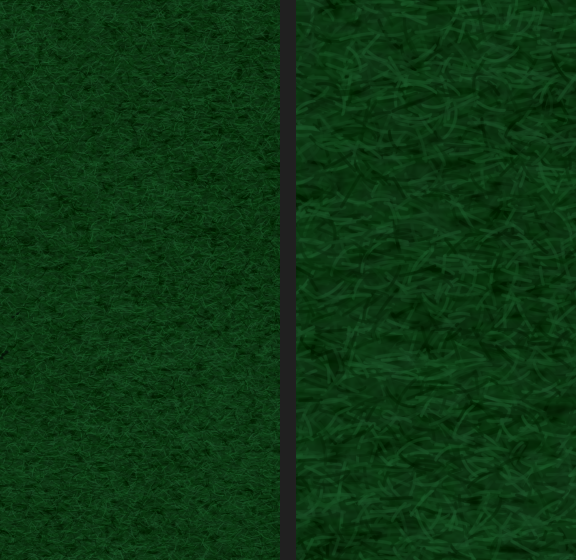
Left, the full canvas; right, a detail of the centre.
Reproduce this texture procedurally as a WebGL 1 fragment shader.

```glsl
precision highp float;
// Dark green wool felt: matted fine fibres, small shadowed pits and two worn nicks.

uniform vec2 u_resolution;

float hash(vec2 p) {
  return fract(sin(dot(p, vec2(127.1, 311.7))) * 43758.5453);
}

float valueNoise(vec2 p) {
  vec2 cell = floor(p);
  vec2 f = fract(p);
  f = f * f * (3.0 - 2.0 * f);
  return mix(mix(hash(cell), hash(cell + vec2(1.0, 0.0)), f.x),
             mix(hash(cell + vec2(0.0, 1.0)), hash(cell + 1.0), f.x), f.y);
}

float segmentDistance(vec2 p, vec2 a, vec2 b) {
  vec2 ab = b - a;
  return length(p - a - ab * clamp(dot(p - a, ab) / dot(ab, ab), 0.0, 1.0));
}

// Lays one curved fibre per grid cell over the given tone.
float layFibres(vec2 p, float tone, float layer, float pixel) {
  float scale = 26.0 + 1.7 * layer;
  vec2 grid = p * scale + 17.3 * layer;
  vec2 home = floor(grid);
  for (int j = -1; j <= 1; j++) {
    for (int i = -1; i <= 1; i++) {
      vec2 cell = home + vec2(float(i), float(j));
      vec2 seed = cell + 7.7 * layer;
      vec2 d = grid - cell - vec2(hash(seed), hash(seed + 31.4));

      // Directions lean towards horizontal but some stand steeply.
      float lean = hash(seed + 52.6) * 2.0 - 1.0;
      float angle = lean * (0.5 + 0.9 * abs(lean));
      float c = cos(angle);
      float s = sin(angle);
      d = vec2(c * d.x + s * d.y, c * d.y - s * d.x);
      d.y += (hash(seed + 73.9) - 0.5) * 0.9 * d.x * d.x;

      float halfLength = mix(0.35, 0.85, hash(seed + 11.2));
      float dist = length(vec2(max(abs(d.x) - halfLength, 0.0), d.y)) / scale;
      float cover = 1.0 - smoothstep(0.0015 - 0.5 * pixel, 0.0023 + 0.5 * pixel, dist);

      float shade = hash(seed + 94.1);
      float stray = step(0.993, hash(seed + 64.8));
      float fibreTone = mix(-0.15, 1.2, shade) + 0.6 * stray;
      tone = mix(tone, fibreTone, 0.62 * cover);
    }
  }
  return tone;
}

void main() {
  vec2 p = gl_FragCoord.xy / u_resolution.x;
  float pixel = 1.0 / u_resolution.x;

  // Matted fibres
  float tone = 0.35;
  for (int i = 0; i < 9; i++) {
    tone = layFibres(p, tone, float(i), pixel);
  }

  // Fine fuzz, shadowed pits and broad unevenness
  tone += 0.26 * (valueNoise(p * vec2(150.0, 210.0)) - 0.5);
  float pits = valueNoise(p * vec2(42.0, 72.0) + 9.0);
  tone -= 0.38 * smoothstep(0.62, 0.95, pits);
  tone += 0.16 * (valueNoise(p * vec2(9.0, 17.0) + 40.0) - 0.5);
  tone += 0.10 * (valueNoise(p * 3.0 + 80.0) - 0.5);

  vec3 shadowGreen = vec3(0.016, 0.147, 0.022);
  vec3 litGreen = vec3(0.093, 0.312, 0.142);
  vec3 color = mix(shadowGreen, litGreen, clamp(tone, -0.25, 1.6));

  // Slight shifts between bluish and pure green wool
  float hue = valueNoise(p * vec2(60.0, 90.0) + 120.0) - 0.5;
  color += hue * vec3(-0.016, 0.018, -0.016);

  // Worn nicks near the left edge
  float fray = 0.008 * (valueNoise(p * 110.0) - 0.5);
  float nick = segmentDistance(p, vec2(-0.01, 0.712), vec2(0.026, 0.742)) - 0.005;
  float scratch = segmentDistance(p, vec2(0.045, 0.866), vec2(0.072, 0.886)) - 0.002;
  float worn = 1.0 - smoothstep(-pixel, pixel, min(nick, scratch) + fray);
  color = mix(color, vec3(0.01, 0.06, 0.02), 0.85 * worn);

  gl_FragColor = vec4(max(color, 0.0), 1.0);
}
```
